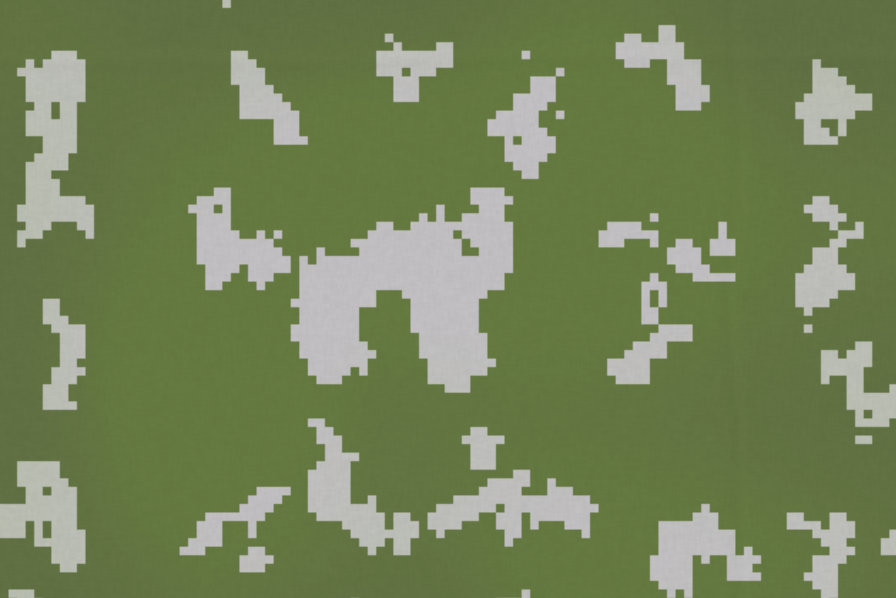
A WebGL 1 fragment shader for this pattern:

```glsl
precision highp float;
// Green woven cloth printed with scattered, stair-stepped pale grey patches.
uniform vec2 u_resolution;

#define STEP 0.0143      // side of one printed square, canvas height = 1
#define SPACING 0.25     // mean distance between patches
#define PRESENCE 0.92    // share of grid places that hold a patch
#define RAGGED 0.024     // roughness of the outlines
#define SOFTNESS 0.0036  // width of the blurred edge
#define WEAVE 0.022      // contrast of the threads
#define GREEN vec3(0.392, 0.472, 0.25)
#define GREEN_DIM vec3(0.378, 0.437, 0.26)
#define GREY vec3(0.75, 0.742, 0.75)
#define GREY_DIM vec3(0.72, 0.738, 0.69)

vec2 hash2(vec2 p) {
  vec3 q = fract(vec3(p.xyx) * vec3(0.1031, 0.1030, 0.0973));
  q += dot(q, q.yzx + 33.33);
  return fract((q.xx + q.yz) * q.zy);
}

vec2 noise2(vec2 p) {
  vec2 i = floor(p), f = fract(p);
  f = f * f * (3.0 - 2.0 * f);
  return mix(mix(hash2(i), hash2(i + vec2(1, 0)), f.x),
             mix(hash2(i + vec2(0, 1)), hash2(i + vec2(1, 1)), f.x), f.y);
}

float segment(vec2 p, vec2 a, vec2 b) {
  vec2 ab = b - a;
  return length(p - a - ab * clamp(dot(p - a, ab) / dot(ab, ab), 0.0, 1.0));
}

// Distance to an arc that reaches to both sides of the upward direction.
float arc(vec2 p, float radius, float span) {
  float a = clamp(atan(p.x, p.y), -span, span);
  return length(p - radius * vec2(sin(a), cos(a)));
}

// One forked patch: a tilted bar with a side branch.
float patchShape(vec2 p, vec2 id) {
  vec2 place = hash2(id + 41.0), form = hash2(id + 97.0), twist = hash2(id + 153.0);
  vec2 centre = (id + 0.5 + 0.5 * (place - 0.5)) * SPACING;
  bool nearMotif = length((centre - vec2(0.66, 0.34)) * vec2(1.2, 1.0)) < 0.32;
  if (nearMotif || twist.y > PRESENCE) return 1.0;
  float a = 6.2832 * twist.x;
  vec2 q = mat2(cos(a), -sin(a), sin(a), cos(a)) * (p - centre);
  float halfLength = mix(0.035, 0.075, form.x);
  float thick = mix(0.035, 0.019, form.x) + 0.006 * (form.y - 0.5);
  float taper = 0.006 * q.x / halfLength;
  vec2 joint = vec2(halfLength * (form.y - 0.5), 0.0);
  float bar = segment(q, vec2(-halfLength, 0.0), vec2(halfLength, 0.0)) - thick + taper;
  float branch = segment(q, joint, joint + vec2(0.03, 0.065)) - 0.75 * thick;
  return min(bar, branch);
}

// Large central motif: a thick arch above a thin bowl.
float motif(vec2 p) {
  float arch = arc(p - vec2(0.66, 0.463), 0.108, 2.15) - 0.05;
  float bowl = arc((p - vec2(0.68, 0.235)) * vec2(1, -1), 0.13, 1.75) - 0.025;
  return min(arch, bowl);
}

// Whether the printed square with this index is grey.
float printed(vec2 square) {
  vec2 p = (square + 0.5) * STEP;
  vec2 q = p + 0.045 * (noise2(p * 17.0 + 5.0) - 0.5);
  float d = motif(q);
  vec2 home = floor(p / SPACING);
  for (int y = -1; y <= 1; y++)
    for (int x = -1; x <= 1; x++)
      d = min(d, patchShape(q, home + vec2(x, y)));
  d += RAGGED * (2.0 * noise2(p * 34.0 + 60.0).x - 1.0);
  d += 0.5 * RAGGED * (2.0 * noise2(p * 64.0 + 20.0).y - 1.0);
  return step(d, 0.0);
}

void main() {
  vec2 p = gl_FragCoord.xy / u_resolution.y;
  vec2 fromCentre = gl_FragCoord.xy / u_resolution - 0.5;

  // Blend the four nearest squares across a narrow soft border.
  vec2 s = p / STEP - 0.5;
  vec2 i = floor(s);
  float border = max(SOFTNESS, 1.0 / u_resolution.y) / STEP;
  vec2 f = smoothstep(0.5 - 0.5 * border, 0.5 + 0.5 * border, fract(s));
  float ink = mix(mix(printed(i), printed(i + vec2(1, 0)), f.x),
                  mix(printed(i + vec2(0, 1)), printed(i + vec2(1, 1)), f.x), f.y);

  // Uneven light, darker toward the corners.
  float dim = 1.6 * dot(fromCentre, fromCentre) + 0.7 * (noise2(p * 3.0 + 9.0).x - 0.5);
  dim = smoothstep(0.1, 0.75, dim);
  vec3 colour = mix(mix(GREEN, GREEN_DIM, dim), mix(GREY, GREY_DIM, dim), ink);

  // Faint creases and fine threads.
  vec2 bend = 0.02 * (noise2(p * 4.0) - 0.5);
  vec2 crease = (p + bend.yx - vec2(1.23, 0.9)) / vec2(0.012, 0.015);
  vec2 fold = crease * exp(-crease * crease);
  float threads = noise2(p * vec2(90.0, 300.0)).x + noise2(p * vec2(300.0, 90.0)).y - 1.0;
  colour *= 1.0 + 0.025 * (fold.x + fold.y) + WEAVE * threads;
  gl_FragColor = vec4(colour, 1.0);
}
```
